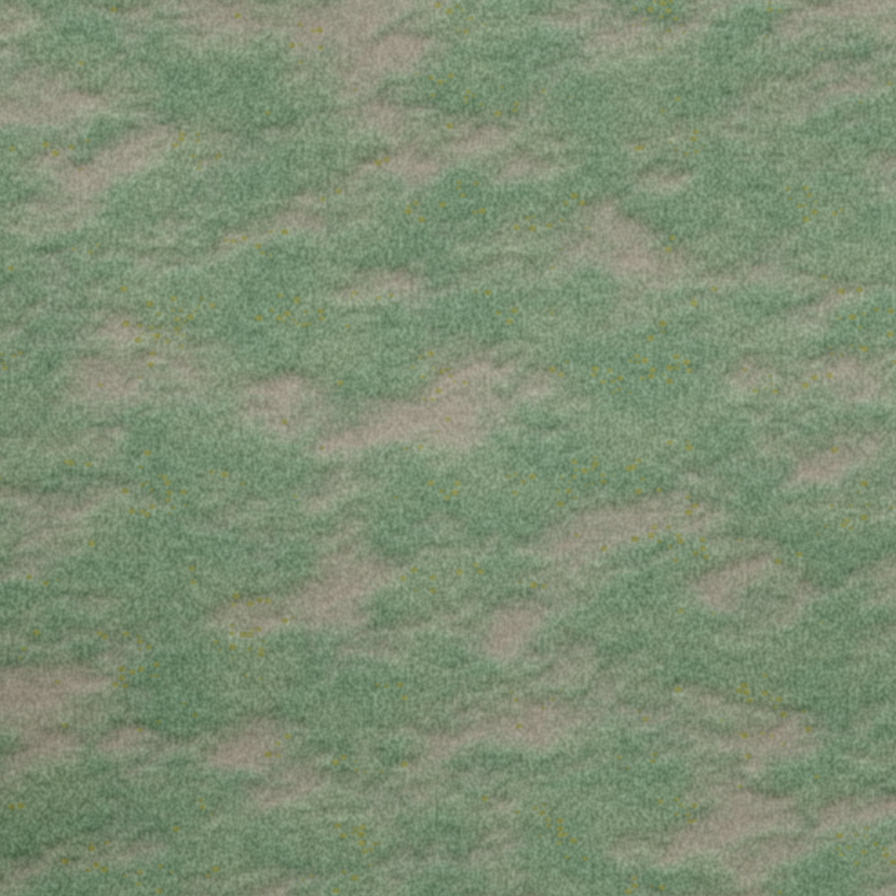
Reproduce this texture procedurally as a three.js fragment shader.

```glsl
// Worn meadow turf seen at a slant, with dry bare patches and small yellow flowers.
varying vec2 vUv;

vec2 hash2(vec2 cell) {
  vec3 q = fract(cell.xyx * vec3(0.1031, 0.1030, 0.0973));
  q += dot(q, q.yzx + 33.33);
  return fract((q.xx + q.yz) * q.zy);
}

vec2 gradientAt(vec2 cell) {
  float angle = 6.2832 * hash2(cell + 71.0).x;
  return vec2(cos(angle), sin(angle));
}

float gradientNoise(vec2 p) {
  vec2 i = floor(p), f = fract(p);
  vec2 w = f * f * f * (f * (f * 6.0 - 15.0) + 10.0);
  float a = dot(gradientAt(i), f);
  float b = dot(gradientAt(i + vec2(1.0, 0.0)), f - vec2(1.0, 0.0));
  float c = dot(gradientAt(i + vec2(0.0, 1.0)), f - vec2(0.0, 1.0));
  float d = dot(gradientAt(i + 1.0), f - 1.0);
  return mix(mix(a, b, w.x), mix(c, d, w.x), w.y);
}

float fbm(vec2 p) {
  float sum = 0.0, amplitude = 1.0;
  for (int i = 0; i < 5; i++) {
    sum += amplitude * gradientNoise(p);
    p = mat2(1.96, 0.3, -0.3, 1.96) * p + 17.3;
    amplitude *= 0.58;
  }
  return sum;
}

// Bare ground cover: wide patches that rise gently to the right
float bareness(vec2 uv) {
  vec2 p = mat2(0.97, -0.24, 0.24, 0.97) * uv;
  p += 0.012 * vec2(gradientNoise(uv * 19.0), gradientNoise(uv * 19.0 + 40.0));
  return smoothstep(-0.22, 0.78, fbm(p * vec2(5.5, 11.0) + 6.0));
}

// Scattered blossoms, gathered in loose clusters
float flowers(vec2 uv) {
  vec2 p = uv * vec2(105.0, 125.0);
  float cover = 0.0;
  for (int y = -1; y <= 1; y++) {
    for (int x = -1; x <= 1; x++) {
      vec2 cell = floor(p) + vec2(float(x), float(y));
      vec2 pick = hash2(cell + 311.0);
      vec2 center = cell + 0.15 + 0.7 * hash2(cell + 157.0);
      float cluster = fbm(cell * vec2(0.085, 0.13) + 50.0);
      float present = step(pick.x, 0.5 * smoothstep(0.08, 0.75, cluster));
      float radius = 0.26 + 0.24 * pick.y;
      float disc = 1.0 - smoothstep(radius * 0.4, radius * 1.3, length(p - center));
      cover = max(cover, disc * present * (0.5 + 0.5 * pick.y));
    }
  }
  return cover;
}

void main() {
  vec2 uv = vUv;
  float bare = bareness(uv);
  float rim = bareness(uv - vec2(0.0, 0.005)) - bareness(uv + vec2(0.0, 0.005));

  // Turf and dry soil
  vec3 turf = mix(vec3(0.43, 0.535, 0.425), vec3(0.49, 0.565, 0.45),
                  smoothstep(-0.5, 0.5, fbm(uv * vec2(9.0, 16.0) + 90.0)));
  vec3 color = mix(turf, vec3(0.605, 0.58, 0.52), bare);

  // Shadow under the lower edges of the tufts
  color -= 0.16 * clamp(rim, -0.25, 0.5) * (1.0 - 0.5 * bare);

  // Tufts and fine blades
  float tufts = gradientNoise(uv * vec2(48.0, 74.0) + 13.0);
  float blades = gradientNoise(uv * vec2(173.0, 131.0) + 5.0);
  float grain = gradientNoise(uv * vec2(247.0, 229.0) + 29.0);
  color += (0.055 * tufts + 0.085 * blades + 0.095 * grain) * (1.0 - 0.3 * bare);

  // Yellow blossoms
  color = mix(color, vec3(0.54, 0.54, 0.25) + 0.06 * grain, 0.75 * flowers(uv));

  // Broad light, dimmer toward the lower left
  color += 0.035 * (uv.y - 0.42) + 0.012 * (uv.x - 0.5);
  color -= 0.05 * (1.0 - smoothstep(0.0, 0.45, length(uv - vec2(0.0, 0.1))));
  color += 0.035 * gradientNoise(uv * 2.7 + 3.0);

  gl_FragColor = vec4(color, 1.0);
}
```
